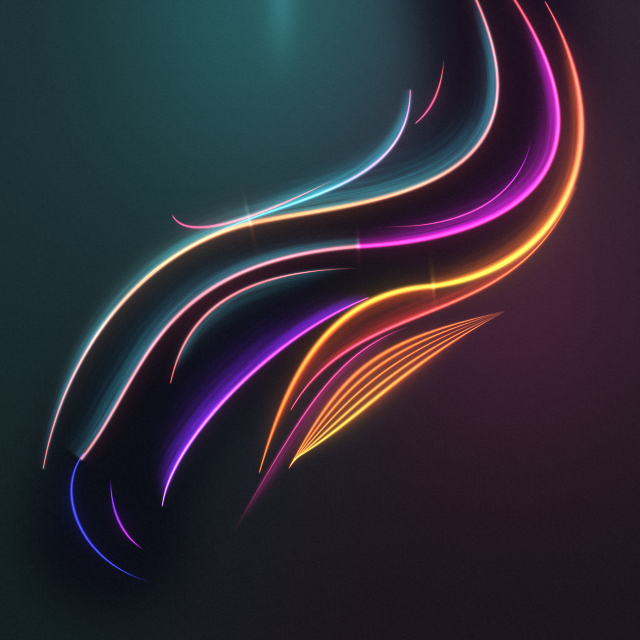
This background is drawn by a Shadertoy shader. Its source:

```glsl
const vec3 CYAN = vec3(.08, .62, .72);
const vec3 TEAL = vec3(.04, .3, .32);
const vec3 CORAL = vec3(.98, .24, .27);
const vec3 ORANGE = vec3(1, .36, .04);
const vec3 GOLD = vec3(1, .74, .14);
const vec3 PINK = vec3(.95, .15, .45);
const vec3 MAGENTA = vec3(.72, .06, .86);
const vec3 VIOLET = vec3(.38, .06, .88);
const vec3 LILAC = vec3(.82, .48, 1);
const vec3 BLUE = vec3(.14, .14, .88);
const vec3 EMBER = vec3(.62, .1, .05);
const vec3 WINE = vec3(.38, .04, .22);
const vec3 SHADOW = vec3(.04, .04, .08);
const vec3 LEFT_WALL = vec3(.1, .17, .185);
const vec3 RIGHT_WALL = vec3(.16, .115, .165);
const vec3 NONE = vec3(0);
const float UNIT = .001; // strokes are given in thousandths of the canvas
const float STEPS = 14.;
const float STRANDS = 5.;
const float GRAIN = .018;

float hash(vec2 p) {
  return fract(sin(dot(p, vec2(127.1, 311.7))) * 43758.5453);
}

float noise(vec2 p) {
  vec2 i = floor(p), f = fract(p);
  f *= f * (3. - 2. * f);
  return mix(mix(hash(i), hash(i + vec2(1, 0)), f.x),
             mix(hash(i + vec2(0, 1)), hash(i + 1.), f.x), f.y);
}

float gauss(float x) { return exp(-x * x); }

vec2 bezier(mat4x2 k, float t) {
  float s = 1. - t;
  return k * vec4(s * s * s, 3. * s * s * t, 3. * s * t * t, t * t * t);
}

vec2 slope(mat4x2 k, float t) {
  float s = 1. - t;
  return k * (3. * vec4(-s * s, s * s - 2. * s * t, 2. * s * t - t * t, t * t));
}

// Start, middle and end values blended along a curve
float profile(vec3 v, float t) {
  return UNIT * mix(mix(v.x, v.y, t), mix(v.y, v.z, t), t);
}

// Parameter, signed offset to the left, overshoot past the ends
vec3 curveSpace(vec2 p, mat4x2 k) {
  float best = 1e3, t = 0.;
  vec2 a = k[0];
  for (float i = 1.; i <= STEPS; i++) {
    vec2 b = bezier(k, i / STEPS), seg = b - a;
    float h = clamp(dot(p - a, seg) / dot(seg, seg), 0., 1.);
    float d = length(p - a - seg * h);
    if (d < best) { best = d; t = (i - 1. + h) / STEPS; }
    a = b;
  }
  for (int i = 0; i < 2; i++) {
    vec2 v = slope(k, t);
    t = clamp(t + dot(p - bezier(k, t), v) / dot(v, v), 0., 1.);
  }
  vec2 dir = normalize(slope(k, t)), r = p - bezier(k, t);
  float past = t <= 0. || t >= 1. ? dot(r, dir) : 0.;
  return vec3(t, dir.x * r.y - dir.y * r.x, past);
}

// Bright line with a brushed veil on the side given by the sign of spread
void stroke(inout vec3 col, vec2 p, mat4x2 k, vec3 width, vec3 spread, vec3 first, vec3 last, vec3 veil) {
  vec3 q = curveSpace(p, k * UNIT);
  float w = profile(width, q.x), sp = profile(spread, q.x);
  float thin = max(w, .7 / min(iResolution.x, iResolution.y));
  float side = q.y * sign(sp), reach = max(abs(sp), .001);
  float fibre = mix(noise(q.xy * vec2(5, 190)), noise(q.xy * vec2(9, 480)), .4);
  float fall = side > 0. ? exp(-pow(side / reach, 1.4)) : gauss(side / .003);
  float haze = fall * smoothstep(0., .012, abs(sp)) * (.35 + .9 * fibre);
  float core = gauss(q.y / thin) * w / thin;
  float halo = .22 * exp(-abs(q.y) / (5. * thin)) * smoothstep(0., .003, w);
  vec3 tint = mix(first, last, smoothstep(.1, .9, q.x));
  vec3 light = veil * haze + tint * (core + halo) + .15 * core * core;
  col = 1. - (1. - col) * (1. - clamp(light * gauss(q.z / .003), 0., 1.));
}

vec3 backdrop(vec2 p) {
  vec3 col = mix(LEFT_WALL, RIGHT_WALL, smoothstep(.3, .95, p.x + .3 * (1. - p.y)));
  col *= .72 + .38 * smoothstep(0., .8, p.y);
  // Lamp above, narrow beam, warm light at the right
  col += vec3(.04, .17, .17) * gauss(length((p - vec2(.44, 1.02)) / vec2(.27, .34)));
  col += vec3(.04, .12, .12) * gauss((p.x - .44) / .025) * smoothstep(.85, 1.02, p.y);
  col += vec3(.1, .01, .05) * gauss(length((p - vec2(.8, .53)) / vec2(.22, .25)));
  // Dark body behind the ribbons
  vec3 q = curveSpace(p, mat4x2(170,170, 260,740, 938,440, 768,1030) * UNIT);
  float body = exp(-pow(length(q.yz) / .135, 4.));
  return mix(col, SHADOW + .15 * WINE * smoothstep(.5, .9, p.x), .85 * body);
}

void mainImage(out vec4 fragColor, in vec2 fragCoord) {
  vec2 p = (fragCoord - .5 * iResolution.xy) / min(iResolution.x, iResolution.y) + .5;
  vec3 c = backdrop(p);
  // Upper ribbon and its fronds
  stroke(c, p, mat4x2(68,270, 98,440, 215,609, 391,651), vec3(1,3,4), vec3(4,14,20), CORAL, ORANGE, CYAN);
  stroke(c, p, mat4x2(391,651, 560,688, 885,688, 742,1005), vec3(4,3,2), vec3(20,55,5), ORANGE, CORAL, CYAN * .8);
  stroke(c, p, mat4x2(306,622, 443,694, 638,700, 641,857), vec3(0,4,1), vec3(0,30,6), CYAN, PINK, CYAN);
  stroke(c, p, mat4x2(271,661, 300,616, 430,674, 521,719), vec3(1,4,0), NONE, PINK, CORAL, NONE);
  stroke(c, p, mat4x2(651,809, 677,831, 690,863, 694,909), vec3(1,3,0), NONE, PINK, CORAL, NONE);
  // Middle ribbon, teal at the left, magenta on the bend
  stroke(c, p, mat4x2(128,284, 228,408, 234,590, 560,615), vec3(2,3,3), vec3(15,35,10), CORAL, CORAL, CYAN * .75);
  stroke(c, p, mat4x2(560,615, 833,629, 964,753, 801,1005), vec3(3,4,2), vec3(10,45,0), PINK, CORAL, MAGENTA);
  stroke(c, p, mat4x2(599,646, 729,642, 814,694, 831,785), vec3(0,3,0), NONE, PINK, MAGENTA, NONE);
  stroke(c, p, mat4x2(267,404, 293,518, 378,577, 560,581), vec3(1,4,0), vec3(0,-40,0), CORAL, CORAL, TEAL);
  // Violet sweep and two arcs
  stroke(c, p, mat4x2(254,212, 267,310, 423,473, 573,534), vec3(1,4,1), vec3(0,55,5), LILAC, PINK, VIOLET);
  stroke(c, p, mat4x2(130,290, 85,232, 124,121, 234,91), vec3(1,4,0), NONE, BLUE, BLUE, NONE);
  stroke(c, p, mat4x2(173,254, 172,199, 193,160, 225,141), vec3(0,4,0), NONE, VIOLET, MAGENTA, NONE);
  // Golden ribbon with a rosy lower edge
  stroke(c, p, mat4x2(456,362, 560,544, 807,479, 898,707), vec3(1,4,0), vec3(0,40,10), PINK, ORANGE, EMBER);
  stroke(c, p, mat4x2(406,264, 449,414, 514,544, 677,553), vec3(1,6,4), vec3(0,-20,-12), ORANGE, GOLD, EMBER);
  stroke(c, p, mat4x2(677,553, 898,583, 970,792, 853,995), vec3(4,8,1), vec3(12,30,0), GOLD, CORAL, ORANGE * .7);
  // Lower fan of strands
  stroke(c, p, mat4x2(360,160, 470,350, 520,450, 640,490), vec3(0,3,0), vec3(0,-35,0), WINE, PINK, WINE);
  mat4x2 top = mat4x2(453,271, 540,427, 586,466, 790,514);
  mat4x2 low = mat4x2(462,284, 566,349, 625,427, 790,514);
  for (float i = 0.; i < STRANDS; i++) {
    float k = i / (STRANDS - 1.);
    stroke(c, p, top * (1. - k) + low * k, vec3(1, 2.5 + 3. * abs(2. * k - 1.), 0), vec3(0,-18,0),
           mix(ORANGE, GOLD, k * k), ORANGE, EMBER * .6);
  }
  c += GRAIN * (hash(floor(p * 512.)) - .5);
  fragColor = vec4(clamp(c, 0., 1.), 1);
}
```
